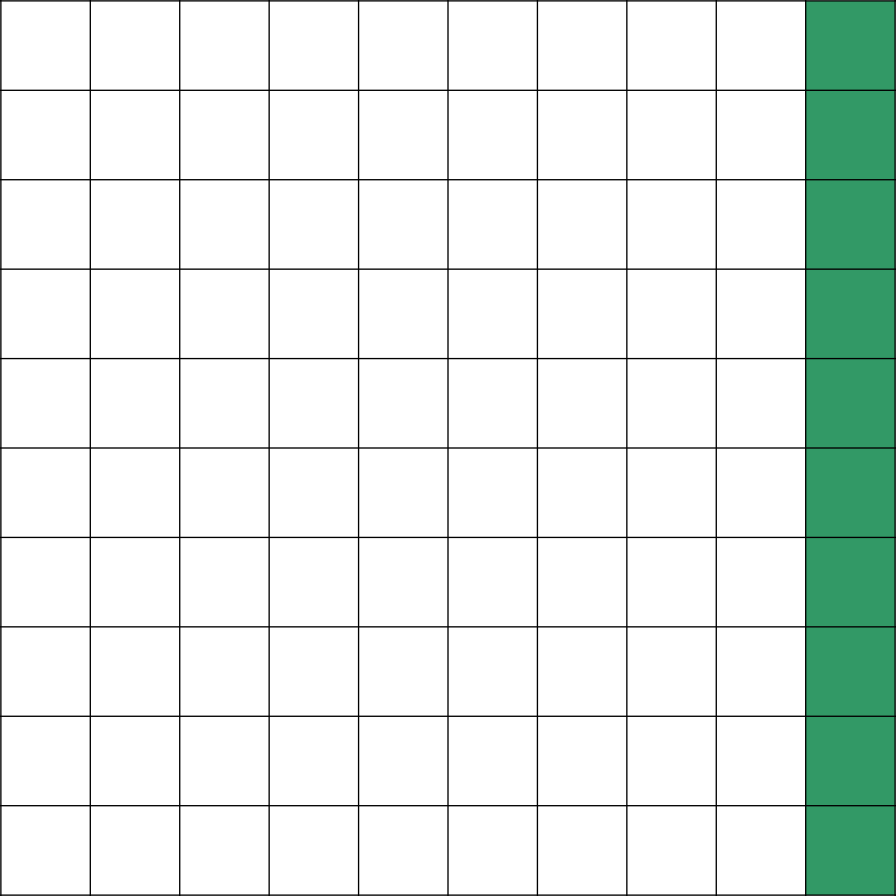
Reproduce this pattern procedurally as a WebGL 1 fragment shader.

```glsl
precision highp float;
// Draws a ten by ten grid of thin black lines on white, its last column green.

uniform vec2 u_resolution;

const float CELLS = 10.0;
const float MARGIN = 0.00098;
const float LINE_WIDTH = 0.0015;
const float FIRST_FILLED_COLUMN = 9.0;
const vec3 PAPER = vec3(1.0);
const vec3 GREEN = vec3(0.195, 0.600, 0.400);
const vec3 INK = vec3(0.0);

const float PITCH = (1.0 - 2.0 * MARGIN) / CELLS;

// Share of a pixel-wide box at x that lies between lo and hi
float coverage(float x, float lo, float hi, float pixel) {
    float overlap = min(x + 0.5 * pixel, hi) - max(x - 0.5 * pixel, lo);
    return clamp(overlap / pixel, 0.0, 1.0);
}

// Coverage by the nearest grid line along one axis
float gridLine(float x, float pixel) {
    float index = clamp(floor((x - MARGIN) / PITCH + 0.5), 0.0, CELLS);
    float center = MARGIN + index * PITCH;
    return coverage(x, center - 0.5 * LINE_WIDTH, center + 0.5 * LINE_WIDTH, pixel);
}

void main() {
    vec2 uv = gl_FragCoord.xy / u_resolution;
    vec2 pixel = 1.0 / u_resolution;

    // Filled column
    float columnLeft = MARGIN + FIRST_FILLED_COLUMN * PITCH;
    float fill = coverage(uv.x, columnLeft, 1.0 - MARGIN, pixel.x)
               * coverage(uv.y, MARGIN, 1.0 - MARGIN, pixel.y);
    vec3 color = mix(PAPER, GREEN, fill);

    // Grid lines over the fill
    float vertical = gridLine(uv.x, pixel.x);
    float horizontal = gridLine(uv.y, pixel.y);
    float ink = 1.0 - (1.0 - vertical) * (1.0 - horizontal);
    color = mix(color, INK, ink);

    gl_FragColor = vec4(color, 1.0);
}
```
